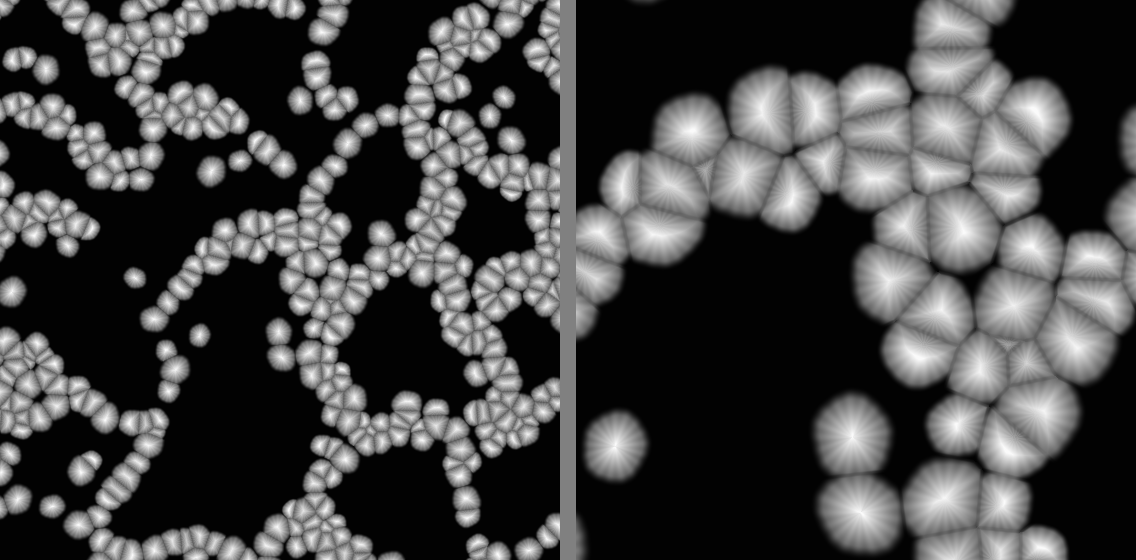
Left, the full canvas; right, a detail of the centre.
Write a WebGL 2 fragment shader that draws this texture map.

```glsl
#version 300 es
precision highp float;
// Glowing grains strung in chains and clumps around dark voids.
// Jittered grid points are pulled onto the edges of a coarse Voronoi net,
// then each grain is shaded by its depth inside a rounded power cell.

uniform vec2 u_resolution;
out vec4 fragColor;

const float GRID = 0.030;        // spacing of candidate grains
const float NET_SCALE = 3.8;     // voids per canvas height
const float MIN_GAP = 0.015;     // closest allowed grain centres
const float SEAM_SOFTNESS = 0.0016;
const int REACH = 3;
const int MAX_GRAINS = 49;
const vec3 BACKGROUND = vec3(0.008);
const vec3 GLOW = vec3(0.98);

vec2 hash2(vec2 p) {
    vec3 q = fract(p.xyx * vec3(0.1031, 0.1030, 0.0973));
    q += dot(q, q.yzx + 33.33);
    return fract((q.xx + q.yz) * q.zy);
}

float valueNoise(vec2 p) {
    vec2 i = floor(p), f = fract(p);
    f = f * f * (3.0 - 2.0 * f);
    float low = mix(hash2(i).x, hash2(i + vec2(1, 0)).x, f.x);
    float high = mix(hash2(i + vec2(0, 1)).x, hash2(i + vec2(1, 1)).x, f.x);
    return mix(low, high, f.y);
}

// Offset from p to the nearest net edge (xy) and a random id of that edge (z).
vec3 netEdge(vec2 p, float scale) {
    vec2 q = p * scale + 0.16 * sin(p.yx * vec2(15.0, 18.0) + vec2(1.0, 4.0));
    vec2 base = floor(q), first = vec2(0.0), second = vec2(0.0);
    float d1 = 1e3, d2 = 1e3;
    for (int y = -1; y <= 1; y++)
    for (int x = -1; x <= 1; x++) {
        vec2 id = base + vec2(x, y);
        vec2 site = id + 0.1 + 0.8 * hash2(id + 41.0);
        float d = distance(q, site);
        if (d < d1) {
            d2 = d1; second = first;
            d1 = d; first = site;
        } else if (d < d2) {
            d2 = d; second = site;
        }
    }
    vec2 normal = normalize(second - first);
    float toEdge = dot(0.5 * (first + second) - q, normal);
    return vec3(normal * toEdge / scale, hash2((first + second) * 17.0).x);
}

// Grain of one grid cell: centre (xy) and radius (z), zero when absent.
vec3 makeGrain(vec2 id) {
    vec2 centre = (id + hash2(id + 7.0)) * GRID;
    vec2 chance = hash2(id + 93.0);
    vec3 edge = netEdge(centre, NET_SCALE);
    float crowd = smoothstep(0.38, 0.72, valueNoise(centre * 3.5 + 11.0));
    float band = mix(0.024, 0.050, crowd);
    bool onNet = length(edge.xy) < band && edge.z > 0.09 && chance.x > 0.04;
    bool stray = chance.x > 0.97;
    if (onNet) centre += edge.xy * mix(0.9, 0.25, crowd);
    float radius = mix(0.0205, 0.0285, chance.y);
    return vec3(centre, onNet || stray ? radius : 0.0);
}

float power(vec2 p, vec3 grain) {
    vec2 d = p - grain.xy;
    return dot(d, d) - grain.z * grain.z;
}

// Signed distance from p to the seam between two grains.
float seamDepth(vec2 p, vec3 own, vec3 other) {
    float gap = max(distance(own.xy, other.xy), 1e-4);
    return 0.5 * (power(p, other) - power(p, own)) / gap;
}

float shadeGrain(vec2 p, int index, vec3 grains[MAX_GRAINS], int count) {
    vec3 own = grains[index];
    vec2 d = p - own.xy;
    float angle = atan(d.y, d.x + 1e-6);
    vec2 phase = 6.2832 * hash2(own.xy * 531.0);
    float outline = own.z * (1.0 + 0.06 * cos(2.0 * angle + phase.x)
                                 + 0.025 * cos(5.0 * angle + phase.y));
    float lift = 0.15 * own.z;
    float depth = outline - length(d);
    float core = own.z;
    for (int i = 0; i < count; i++) {
        if (i == index) continue;
        depth = min(depth, seamDepth(p, own, grains[i]) + lift);
        core = min(core, seamDepth(own.xy, own, grains[i]) + lift);
    }
    float t = max(1.0 - depth / mix(max(core, lift), own.z, 0.5), 0.0);
    float streak = 0.035 * t * sin(17.0 * angle + phase.y);
    return (1.0 - 0.72 * t + streak) * (1.0 - smoothstep(0.78, 1.1, t));
}

void main() {
    vec2 p = gl_FragCoord.xy / u_resolution.y;
    vec2 home = floor(p / GRID);
    vec3 candidates[MAX_GRAINS], grains[MAX_GRAINS];
    int found = 0, count = 0;

    // Gather nearby grains, then drop those crowded out by larger ones.
    for (int y = -REACH; y <= REACH; y++)
    for (int x = -REACH; x <= REACH; x++) {
        vec3 grain = makeGrain(home + vec2(x, y));
        if (grain.z > 0.0) candidates[found++] = grain;
    }
    for (int i = 0; i < found; i++) {
        bool keep = true;
        for (int j = 0; j < found; j++)
            if (candidates[j].z > candidates[i].z &&
                distance(candidates[i].xy, candidates[j].xy) < MIN_GAP) keep = false;
        if (keep) grains[count++] = candidates[i];
    }

    // Find the two closest grains and blend them across their seam.
    int nearest = -1, next = -1;
    float p1 = 1e3, p2 = 1e3;
    for (int i = 0; i < count; i++) {
        float d = power(p, grains[i]);
        if (d < p1) { p2 = p1; next = nearest; p1 = d; nearest = i; }
        else if (d < p2) { p2 = d; next = i; }
    }
    float light = 0.0;
    if (nearest >= 0) light = shadeGrain(p, nearest, grains, count);
    if (next >= 0) {
        float seam = seamDepth(p, grains[nearest], grains[next]);
        float share = 0.5 - 0.5 * smoothstep(0.0, SEAM_SOFTNESS, seam);
        if (share > 0.0) light = mix(light, shadeGrain(p, next, grains, count), share);
    }
    fragColor = vec4(mix(BACKGROUND, GLOW, clamp(light, 0.0, 1.0)), 1.0);
}
```
